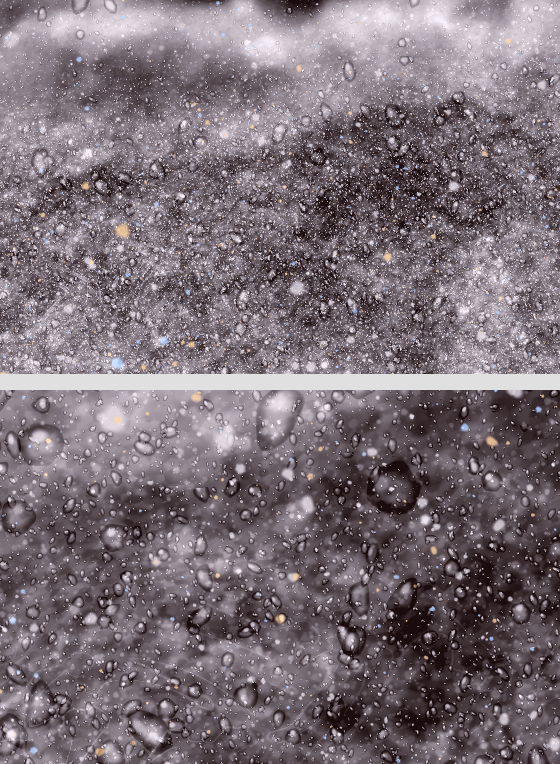
Top, the full canvas; bottom, a detail of the centre.
A WebGL 2 fragment shader for this texture:

```glsl
#version 300 es
precision highp float;
// Backlit water spray: blurred foam above, dark wet rock and sharp drops below.
uniform vec2 u_resolution;
out vec4 fragColor;

vec3 hash3(vec2 p) {
  vec3 q = fract(p.xyx * vec3(.1031, .1030, .0973));
  q += dot(q, q.yxz + 33.33);
  return fract((q.xxy + q.yzz) * q.zyx);
}

mat2 turn(float a) { return mat2(cos(a), -sin(a), sin(a), cos(a)); }

// Smooth cellular noise, 0 to 1
float clumps(vec2 p) {
  vec2 cell = floor(p), f = fract(p);
  float sum = 0., total = 1e-4;
  for (int y = -1; y <= 1; y++)
    for (int x = -1; x <= 1; x++) {
      vec2 o = vec2(x, y);
      vec3 h = hash3(cell + o + 50.);
      vec2 d = o + h.xy - f;
      float w = exp(-7. * dot(d, d));
      sum += w * h.z;
      total += w;
    }
  return sum / total;
}

// Soft tilted ellipse
float patchAt(vec2 p, vec2 center, vec2 radius, float tilt) {
  vec2 d = turn(tilt) * (p - center) / radius;
  return exp(-dot(d, d));
}

// Broad light and dark masses
float masses(vec2 p) {
  float tone = .50;
  tone += .36 * patchAt(p, vec2(.75, .915), vec2(1.3, .065), .03);
  tone -= .50 * patchAt(p, vec2(.76, 1.02), vec2(.30, .045), 0.);
  tone -= .20 * patchAt(p, vec2(.0, .94), vec2(.12, .09), 0.);
  tone -= .22 * patchAt(p, vec2(.42, .77), vec2(.24, .09), .1);
  tone += .12 * patchAt(p, vec2(1.05, .78), vec2(.45, .09), .15);
  tone += .10 * patchAt(p, vec2(.66, .68), vec2(.20, .05), .2);
  tone += .08 * patchAt(p, vec2(.18, .62), vec2(.22, .05), .2);
  // Shadow under the slanting crest
  float under = .46 + .3 * p.x - .07 * p.x * p.x - p.y;
  tone -= .20 * smoothstep(-.015, .025, under) * exp(-max(under, 0.) / .12);
  tone -= .20 * patchAt(p, vec2(1.02, .42), vec2(.48, .17), .15);
  tone -= .17 * patchAt(p, vec2(.85, .13), vec2(.42, .17), 0.);
  tone += .08 * patchAt(p, vec2(.15, .16), vec2(.42, .2), .2);
  tone += .17 * patchAt(p, vec2(1.31, .22), vec2(.09, .28), -.1);
  return tone;
}

void main() {
  vec2 p = gl_FragCoord.xy / u_resolution.y;
  float pixel = 1. / u_resolution.y;
  float focus = 1. - smoothstep(.48, .92, p.y - .1 * (p.x - .75));
  vec2 warp = vec2(clumps(p * 6.), clumps(p * 6. + 19.)) - .5;
  float tone = masses(p + .09 * warp);

  // Mist clumps, drawn out along the flow
  vec2 flow = turn(.3) * (p + .03 * warp) * vec2(1., 1.25);
  float scale = 7., amount = .20;
  for (int i = 0; i < 5; i++) {
    float fine = i < 2 ? .85 : mix(.25, 1., focus);
    tone += amount * fine * (clumps(flow * scale + float(i) * 13.) - .5);
    scale *= 2.1;
    amount *= .96;
  }

  // Glassy threads of the splash
  vec2 sheet = flow * 30. + 1.5 * sin(flow.yx * 24.);
  float thread = 1. - smoothstep(.0, .10, abs(clumps(sheet) - clumps(sheet + 7.)));
  float splash = patchAt(p, vec2(.25, .24), vec2(.34, .10), .3)
               + .35 * patchAt(p, vec2(.8, .4), vec2(.4, .12), .2);
  tone += splash * (.25 * thread - .06);

  // Drops, finest first so that large ones lie on top
  vec3 tint = vec3(0.);
  for (int layer = 0; layer < 7; layer++) {
    float size = 165. / pow(1.54, float(layer));
    vec2 q = p * size + float(layer) * 31.;
    vec2 cell = floor(q);
    float soft = max(pixel * size * .7, .012);
    for (int k = 0; k < 9; k++) {
      vec2 id = cell + vec2(k % 3 - 1, k / 3 - 1);
      vec3 h = hash3(id), g = hash3(id + 217.);
      if (g.x > mix(.13, .72, focus)) continue;
      vec2 d = turn(g.y * 1.6 - .8) * (q - id - h.xy);
      d.y *= mix(1., .6, step(.8, g.z));
      d += .02 * sin(d.yx * 17. + h.z * 40.);
      float r = .08 + .23 * h.z * h.z;
      float dist = length(d);
      float body = 1. - smoothstep(r - soft, r + soft, dist);
      float bright = fract(h.z * 57. + g.y * 13.);
      if (g.z < .45) {
        // Out-of-focus light disc
        float haze = 1. - smoothstep(r * .55, r * 1.25 + soft, dist);
        float glow = bright > .86 ? .95 : tone + .10 + .22 * bright;
        tone = mix(tone, glow, haze * mix(.35, .8, bright));
        tint += haze * step(.96, bright)
              * mix(vec3(.05, -.06, -.25), vec3(-.18, -.05, .08), step(.5, h.x));
      } else {
        // Clear drop: dark rim, grey core, glint
        float rim = smoothstep(r * .35, r * .9, dist);
        float lens = mix(tone + .16, tone - .20, rim);
        tone = mix(tone, lens, body * .85);
        float glint = 1. - smoothstep(r * .15, r * .4 + soft, length(d - r * vec2(-.25, .35)));
        tone = mix(tone, .92, glint * mix(.3, .9, bright));
      }
    }
  }

  // Warm brown shadows to pale lilac lights
  tone = clamp(tone, .10, .97);
  vec3 color = vec3(tone, 1.03 * tone - .06, 1.065 * tone - .055);
  color.b += .15 * max((tone - .26) * (.87 - tone), 0.);
  fragColor = vec4(clamp(color + tint, 0., 1.), 1.);
}
```
